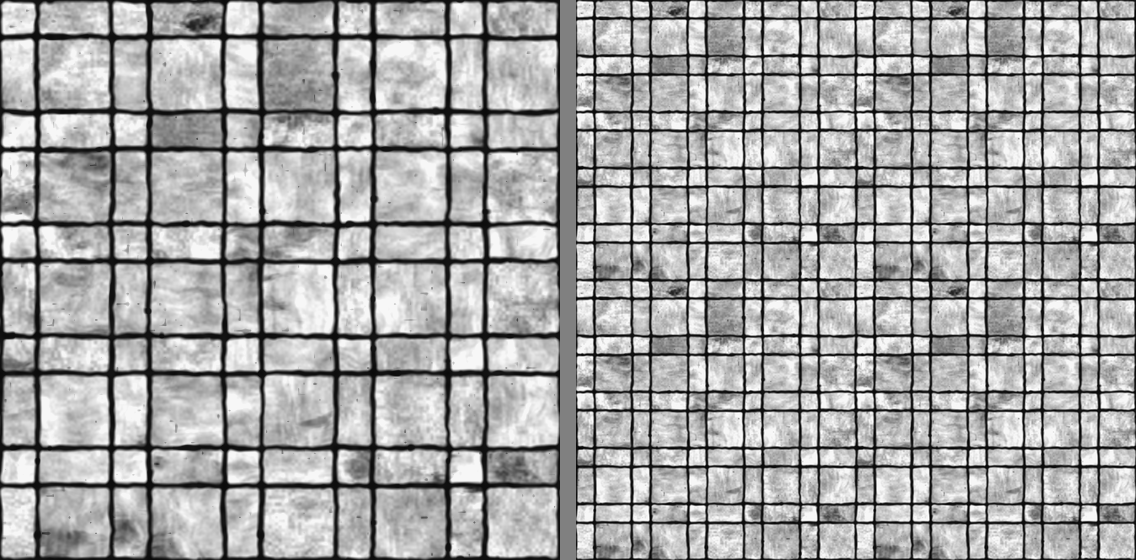
Left: one tile. Right: repeated 2 by 2.
A Shadertoy shader for this texture map:

```glsl
// Worn pale stone tiles in a plaid of narrow and wide bands, split by soft dark grout.
// Each axis alternates a third and two thirds of a repeat; wrapped value noise bends
// the joints and gives every tile its own tone, mottling, fibres, stains and pits.

const float REPEATS = 5.0;
const float GROUT_CORE = 0.004;  // in units of one repeat
const float GROUT_FADE = 0.041;
const float CORNER = 0.055;
const vec2 SPLIT = vec2(1.0, 2.0) / 3.0;

// Integer hash: three whole numbers to three values in 0..1
vec3 hash3(vec3 p) {
    uvec3 v = uvec3(p) * 1664525u + 1013904223u;
    v.x += v.y * v.z; v.y += v.z * v.x; v.z += v.x * v.y;
    v ^= v >> 16u;
    v.x += v.y * v.z; v.y += v.z * v.x; v.z += v.x * v.y;
    return vec3(v & 0xffffu) / 65535.0;
}

// Value noise that wraps over the unit square
float noise(vec2 uv, vec2 freq, float seed) {
    vec2 p = uv * freq;
    vec2 i = floor(p);
    vec2 f = p - i;
    f = f * f * (3.0 - 2.0 * f);
    vec2 a = mod(i, freq);
    vec2 b = mod(i + 1.0, freq);
    float low = mix(hash3(vec3(a, seed)).x, hash3(vec3(b.x, a.y, seed)).x, f.x);
    float high = mix(hash3(vec3(a.x, b.y, seed)).x, hash3(vec3(b, seed)).x, f.x);
    return mix(low, high, f.y);
}

float fbm(vec2 uv, vec2 freq, float seed) {
    float sum = 0.0;
    float weight = 0.5;
    for (int k = 0; k < 4; k++) {
        sum += weight * noise(uv, freq, seed + float(k));
        freq *= 2.0;
        weight *= 0.55;
    }
    return sum;
}

// Noise pair centred on zero
vec2 wobble(vec2 uv, float freq, float seed) {
    return vec2(noise(uv, vec2(freq), seed), noise(uv, vec2(freq), seed + 1.0)) - 0.5;
}

// Distance to the nearest joint, with rounded tile corners
float jointDistance(vec2 f) {
    vec2 d = min(min(f, 1.0 - f), abs(f - SPLIT));
    return CORNER - length(max(CORNER - d, 0.0));
}

// Brightness of the stone inside one tile
float stone(vec2 uv, vec2 tile, vec2 wide) {
    vec3 r = hash3(vec3(tile, 7.0));
    vec3 s = hash3(vec3(tile, 19.0));
    float seed = 40.0 + 16.0 * (tile.x + 10.0 * tile.y);

    // Base tone: the small squares are palest
    float tone = 0.80 + 0.14 * (r.x - 0.5) - 0.16 * pow(r.y, 5.0);
    tone += 0.07 * (1.0 - wide.x) * (1.0 - wide.y);

    // Cloudy mottling, then brushed fibres along one axis
    vec2 warped = uv + 0.018 * wobble(uv, 28.0, seed + 4.0);
    float cloud = fbm(warped, vec2(22.0), seed);
    tone += (0.45 + 0.35 * r.z) * (cloud - 0.46);
    vec2 grain = s.x < 0.5 ? vec2(130.0, 38.0) : vec2(38.0, 130.0);
    tone += 0.17 * (noise(warped, grain, seed + 6.0) - 0.5);
    tone += mix(0.08, 0.22, s.y * s.y) * (noise(uv, vec2(170.0), seed + 7.0) - 0.5);

    // Occasional stains and small dark pits
    float stain = smoothstep(0.52, 0.78, fbm(warped, vec2(14.0, 24.0), seed + 8.0));
    tone -= 0.5 * s.z * s.z * stain;
    float pit = smoothstep(0.88, 1.0, noise(uv, vec2(105.0), seed + 13.0));
    return tone - 0.3 * pit * smoothstep(0.45, 0.65, noise(uv, vec2(30.0), seed + 14.0));
}

void mainImage(out vec4 fragColor, in vec2 fragCoord) {
    vec2 uv = fragCoord / iResolution.xy;

    // Hand-cut joints: broad bend plus small chips
    vec2 grid = uv * REPEATS + 0.022 * wobble(uv, 20.0, 1.0) + 0.014 * wobble(uv, 75.0, 3.0);
    vec2 f = fract(grid);
    vec2 upper = step(SPLIT, f);
    vec2 tile = 2.0 * mod(floor(grid), REPEATS) + upper;
    vec2 wide = vec2(upper.x, 1.0 - upper.y);

    // Joint width varies, with a few clumps of grime
    float d = jointDistance(f);
    d += 0.012 * (noise(uv, vec2(35.0), 5.0) - 0.5);
    d -= 0.016 * smoothstep(0.8, 1.0, noise(uv, vec2(45.0), 6.0));
    float face = smoothstep(GROUT_CORE, GROUT_FADE, d);

    float tone = clamp(stone(uv, tile, wide), 0.12, 0.97);
    float grout = 0.04 + 0.04 * noise(uv, vec2(90.0), 9.0);
    fragColor = vec4(vec3(mix(grout, tone, face)), 1.0);
}
```
